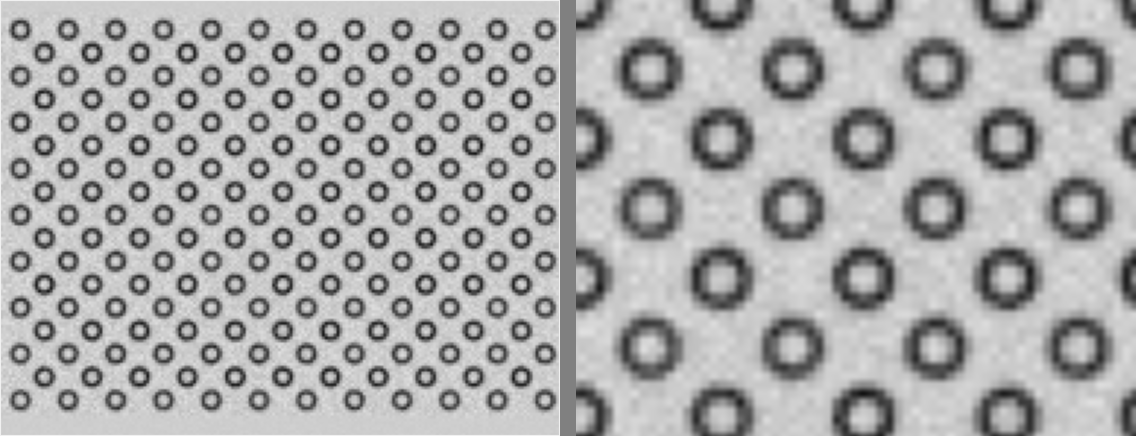
Left, the full canvas; right, a detail of the centre.
Write a Shadertoy shader that draws this pattern.

```glsl
// Staggered rows of small dark rings on pale grey, softened by a coarse grain.

float hash(vec2 p) {
    return fract(sin(dot(p, vec2(127.1, 311.7))) * 43758.5453);
}

// Darkness of the rings at p, in grain cells (149 cells span the height).
float ringInk(vec2 p) {
    float ink = 0.0;
    float below = floor((p.y - 12.23) / 7.91);
    for (int i = 0; i < 2; i++) {
        float row = clamp(below + float(i), 0.0, 16.0);
        float odd = mod(row, 2.0);

        // Odd rows shift by half a step and hold one ring fewer.
        float column = clamp(round((p.x - 7.0) / 16.3 - 0.5 * odd), 0.0, 11.0 - odd);
        vec2 centre = vec2(7.0 + 16.3 * (column + 0.5 * odd), 12.23 + 7.91 * row);
        float d = (length(p - centre) - 2.75) / 0.98;

        // Alternate rows print darker, with a little change from ring to ring.
        float depth = 0.59 + 0.06 * odd + 0.06 * (hash(vec2(column, row)) - 0.5);
        ink = max(ink, depth * exp(-d * d));
    }
    return ink;
}

// Grey level of one grain cell.
float cellShade(vec2 cell) {
    vec2 p = cell + 0.5;
    // The grain is strong between the rings and faint in the margins.
    float busy = smoothstep(5.0, 9.0, p.y) * (1.0 - smoothstep(141.0, 147.0, p.y));
    float grain = (hash(cell) + hash(cell + 57.3) - 1.0) * mix(0.015, 0.08, busy);
    return 0.805 + grain - ringInk(p);
}

void mainImage(out vec4 fragColor, in vec2 fragCoord) {
    vec2 p = fragCoord / iResolution.y * 149.0;
    vec2 size = iResolution.xy / iResolution.y * 149.0;

    // Blend the four nearest cells so the grain stays soft but visible.
    vec2 cell = floor(p - 0.5);
    vec2 f = smoothstep(0.0, 1.0, fract(p - 0.5));
    float bottom = mix(cellShade(cell), cellShade(cell + vec2(1.0, 0.0)), f.x);
    float top = mix(cellShade(cell + vec2(0.0, 1.0)), cellShade(cell + 1.0), f.x);
    float shade = mix(bottom, top, f.y);

    // Thin pale rim around the sheet.
    vec2 inset = min(p, size - p);
    float rim = 1.0 - smoothstep(0.1, 0.6, min(inset.x, inset.y));
    shade = mix(shade, 0.95, rim);

    fragColor = vec4(vec3(shade), 1.0);
}
```
